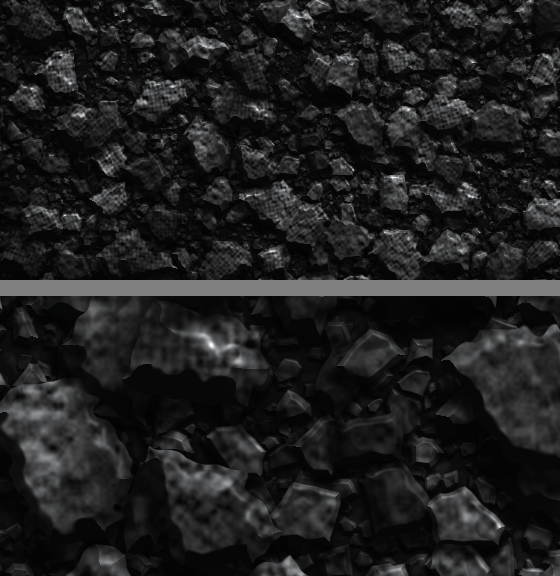
Top: the whole. Bottom: its middle third, enlarged.
Write a WebGL 1 fragment shader that draws this texture.

```glsl
precision highp float;
// Draws a heap of dark, angular charcoal rubble lit from above.

uniform vec2 u_resolution;

const float TAU = 6.2831853;
const vec2 LIGHT = vec2(0.28, 0.96);
const vec3 COAL_TINT = vec3(0.99, 1.0, 1.015);

float hash(vec2 p) {
  return fract(sin(dot(p, vec2(127.1, 311.7))) * 43758.5453);
}

vec2 direction(float angle) {
  return vec2(cos(angle), sin(angle));
}

float noise(vec2 p) {
  vec2 i = floor(p);
  vec2 f = fract(p);
  f = f * f * (3.0 - 2.0 * f);
  float low = mix(hash(i), hash(i + vec2(1.0, 0.0)), f.x);
  float high = mix(hash(i + vec2(0.0, 1.0)), hash(i + 1.0), f.x);
  return mix(low, high, f.y);
}

float fbm(vec2 p) {
  float sum = 0.0;
  float weight = 0.5;
  for (int i = 0; i < 3; i++) {
    sum += weight * noise(p);
    p = p * 2.03 + 19.7;
    weight *= 0.55;
  }
  return sum;
}

// Relief shading: positive where the rough surface faces the light
float grainLight(vec2 p, float frequency) {
  vec2 q = p * frequency;
  return fbm(q) - fbm(q + LIGHT * 0.55);
}

// Pitted rows of small bumps, turned to the angle of the stone
float waffleLight(vec2 p, float angle, float pitch) {
  vec2 axis = direction(angle);
  vec2 q = vec2(dot(p, axis), dot(p, vec2(-axis.y, axis.x))) * TAU / pitch;
  q += 2.0 * noise(p * 40.0);
  return 0.5 * (sin(q.x) + sin(q.y));
}

// Irregular convex polygon: x is the distance, yz the nearest side's normal
vec3 polygon(vec2 p, vec2 key, vec2 longAxis) {
  vec3 side = vec3(-9.0, 0.0, 0.0);
  for (int i = 0; i < 6; i++) {
    float n = float(i);
    vec2 normal = direction((n + 0.8 * hash(key + n * 3.7)) * TAU / 6.0);
    float reach = mix(0.6, 1.0, hash(key + n * 5.3 + 11.0));
    reach *= 0.62 + 0.38 * abs(dot(normal, longAxis));
    float d = dot(p, normal) - reach;
    if (d > side.x) side = vec3(d, normal);
  }
  return side;
}

// Brightness of one stone: flat top, split face, bevelled sides, lit rim
float stoneTone(vec2 q, vec2 p, vec3 side, vec2 key, float angle, float grain) {
  float base = mix(0.07, 0.23, hash(key + 31.0));
  float bevelWidth = mix(0.08, 0.32, hash(key + 37.0));
  float facing = dot(side.yz, LIGHT);
  float bevel = smoothstep(-bevelWidth - 0.03, -bevelWidth + 0.03, side.x);
  float split = dot(q, direction(angle + 1.1)) + 0.25 * noise(q * 3.0 + key);
  float face = 1.0 - 0.35 * smoothstep(0.28, 0.36, split);
  face *= 1.0 + 0.3 * dot(q, LIGHT);
  float tone = base * mix(face, 0.72 + 0.85 * facing, bevel);
  float rim = 1.0 - smoothstep(0.0, 0.07, abs(side.x + bevelWidth));
  tone += 0.13 * rim * max(facing, 0.0) * (0.4 + base * 4.0);
  float waffle = waffleLight(p, angle, 0.0145) * step(0.5, hash(key + 41.0));
  return max(tone * (1.0 + 2.4 * grain + 0.3 * waffle), 0.012);
}

// Scatters one size of stone, with its shadows, over the tone below
float addStones(float tone, vec2 p, float count, float size, float cover,
                float gain, float seed, float grain) {
  vec2 grid = p * count;
  vec2 cell = floor(grid);
  vec2 chip = vec2(noise(p * 55.0 + seed), noise(p * 55.0 + seed + 17.0)) - 0.5;
  for (int y = -1; y <= 1; y++) {
    for (int x = -1; x <= 1; x++) {
      vec2 id = cell + vec2(float(x), float(y));
      vec2 key = id + seed;
      if (hash(key + 3.0) > cover) continue;
      vec2 jitter = vec2(hash(key + 7.0), hash(key + 13.0)) - 0.5;
      float radius = size * mix(0.65, 1.0, hash(key + 19.0));
      vec2 q = (grid - id - 0.5 - 0.7 * jitter) / radius + 0.16 * chip;
      float angle = TAU * hash(key + 23.0);
      vec2 longAxis = direction(angle);
      vec3 side = polygon(q, key, longAxis);
      float shade = polygon(q + LIGHT * 0.17, key, longAxis).x;
      float blur = count / (u_resolution.y * radius);
      float mask = 1.0 - smoothstep(-blur, blur, side.x);
      tone *= mix(0.22, 1.0, smoothstep(-0.06, 0.24, shade));
      tone = mix(tone, gain * stoneTone(q, p, side, key, angle, grain), mask);
    }
  }
  return tone;
}

void main() {
  vec2 p = gl_FragCoord.xy / u_resolution.y;
  float grain = grainLight(p, 48.0);
  // Dusty ground, then stones from crumbs up to large blocks
  float tone = 0.03 + 0.16 * max(grain, 0.0);
  tone = addStones(tone, p, 42.0, 0.65, 0.8, 0.6, 5.0, grain);
  tone = addStones(tone, p, 22.0, 0.66, 0.65, 0.75, 71.0, grain);
  tone = addStones(tone, p, 11.0, 0.68, 0.65, 0.95, 137.0, grain);
  tone = addStones(tone, p, 5.9, 0.72, 0.85, 1.1, 211.0, grain);
  // Uneven light and a few worn, glinting spots
  tone *= mix(0.65, 1.3, noise(p * 3.2 + 4.0));
  tone *= 1.0 + 0.9 * smoothstep(0.55, 0.8, fbm(p * 17.0));
  gl_FragColor = vec4(COAL_TINT * (tone + 0.012), 1.0);
}
```
